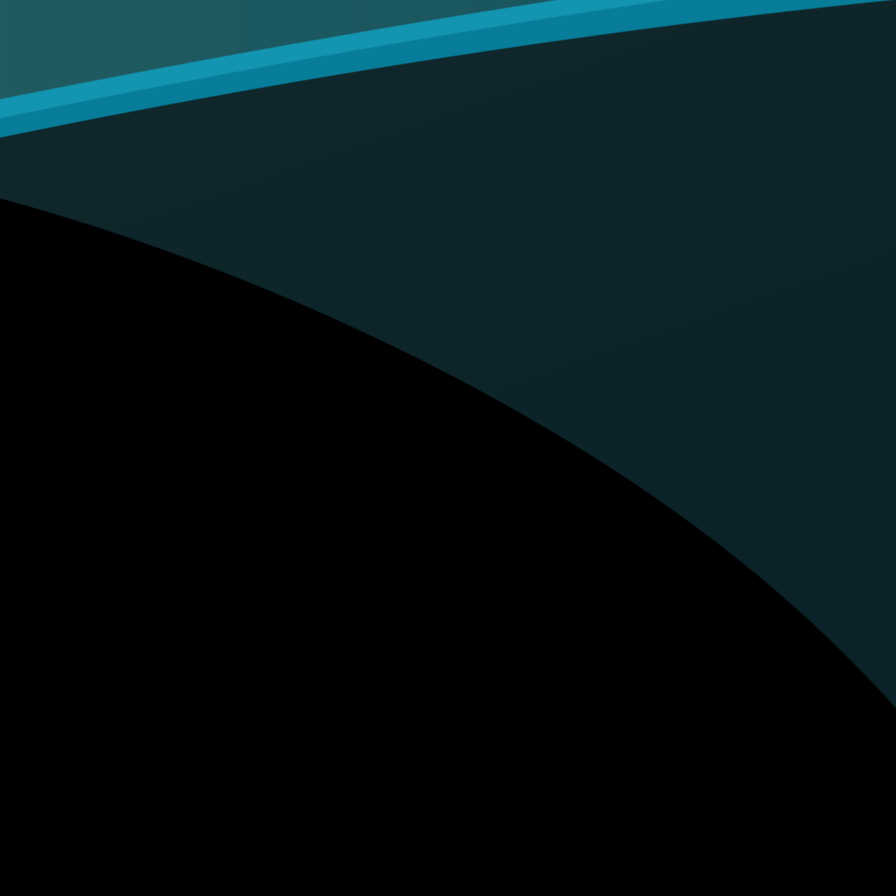
Give the GLSL for this background, as a Shadertoy shader.

```glsl
// Draws a black curved hill under dark teal, with a two-tone blue ribbon across the upper left.

// Soft coverage of the region above a curve, from the signed height over it.
float above(float height, float slope) {
    float feather = 1.1 / iResolution.y;
    return smoothstep(-feather, feather, height / sqrt(1.0 + slope * slope));
}

// Parabola through the left side of the canvas: start height, slope and bend.
float aboveArc(vec2 uv, float start, float slope, float bend) {
    float arc = start + uv.x * (slope + bend * uv.x);
    return above(uv.y - arc, slope + 2.0 * bend * uv.x);
}

void mainImage(out vec4 fragColor, in vec2 fragCoord) {
    vec2 uv = fragCoord / iResolution.xy;

    // Hill outline, falling faster toward the right
    float x4 = pow(uv.x, 4.0);
    float hill = 0.7786 - uv.x * (0.272 + 0.235 * uv.x + 0.062 * x4 * uv.x);
    float hillSlope = -0.272 - 0.47 * uv.x - 0.372 * x4 * uv.x;

    // Dark teal field, slightly lighter toward the upper left
    float fieldLight = clamp(uv.y - 0.35 * uv.x, 0.0, 1.0);
    vec3 field = mix(vec3(0.040, 0.132, 0.155), vec3(0.064, 0.157, 0.172), fieldLight);
    vec3 color = mix(vec3(0.0), field, above(uv.y - hill, hillSlope));

    // Ribbon: deep blue underside, bright blue top
    vec3 deepBlue = vec3(0.030, 0.490, 0.605);
    vec3 brightBlue = vec3(0.075, 0.580, 0.690);
    color = mix(color, deepBlue, aboveArc(uv, 0.8464, 0.206, -0.052));
    color = mix(color, brightBlue, aboveArc(uv, 0.868, 0.207, -0.040));

    // Teal corner beyond the ribbon
    vec3 corner = mix(vec3(0.120, 0.355, 0.375), vec3(0.105, 0.340, 0.370), uv.x * 2.0);
    color = mix(color, corner, aboveArc(uv, 0.8893, 0.200, -0.035));

    fragColor = vec4(color, 1.0);
}
```
